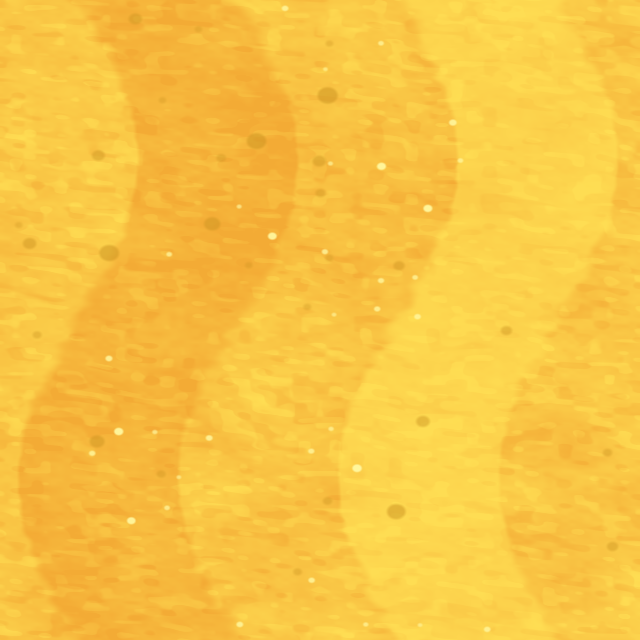
This background is drawn by a Shadertoy shader. Its source:

```glsl
// Golden sand: four repeating wavy bands run up the canvas, each with its own tone.
// Streaked value noise and small flakes weather the tone; hashed grid cells scatter
// dark grains and pale sparkles over it. Lengths are fractions of the canvas height.

#define BAND_WIDTH 0.25
#define WAVE_AMPLITUDE 0.093
#define FIRST_EDGE 0.122
#define BEND_SOFTNESS 0.004
#define SLOPE_SOFTNESS 0.014
#define GRAIN_CELLS 11.0
#define GRAIN_DENSITY 0.36
#define SPARKLE_CELLS 13.0
#define SPARKLE_DENSITY 0.42
#define STREAK_STRENGTH 0.50
#define FLAKE_STRENGTH 0.24
#define PATCH_STRENGTH 0.58

const float TAU = 6.28319;
const vec3 AMBER = vec3(0.956, 0.678, 0.212);
const vec3 LEMON = vec3(0.994, 0.850, 0.314);
const vec3 GRAIN_COLOUR = vec3(0.80, 0.58, 0.13);
const vec3 SPARKLE_COLOUR = vec3(1.0, 0.97, 0.62);

// Integer hash: two values in 0..1 per lattice point
vec2 hash2(vec2 cell, uint seed) {
    uvec2 v = uvec2(ivec2(cell)) + uvec2(seed, seed * 7u + 3u);
    v = v * 1664525u + 12345u;
    v.x += v.y * 1664525u;
    v.y += v.x * 1664525u;
    v ^= v >> 16u;
    v.x += v.y * 1664525u;
    v.y += v.x * 1664525u;
    v ^= v >> 16u;
    return vec2(v & 65535u) / 65535.0;
}

float noise(vec2 p, uint seed) {
    vec2 i = floor(p), f = fract(p);
    f = f * f * (3.0 - 2.0 * f);
    float low = mix(hash2(i, seed).x, hash2(i + vec2(1, 0), seed).x, f.x);
    float high = mix(hash2(i + vec2(0, 1), seed).x, hash2(i + vec2(1, 1), seed).x, f.x);
    return mix(low, high, f.y);
}

// Tone of one band: 0 is amber, 1 is lemon
float toneOf(float index) {
    float k = mod(index, 4.0);
    return k < 0.5 ? 0.10 : k < 1.5 ? 0.52 : k < 2.5 ? 0.94 : 0.61;
}

// Tone at a point, blended across the nearest wavy edge
float bandTone(vec2 p, float softness) {
    float wave = FIRST_EDGE - WAVE_AMPLITUDE * sin(TAU * p.y);
    float u = (p.x - wave) / BAND_WIDTH;
    float edge = floor(u + 0.5);
    float s = softness / BAND_WIDTH;
    return mix(toneOf(edge - 1.0), toneOf(edge), smoothstep(-s, s, u - edge));
}

// Horizontal brush streaks at three scales, centred on zero
float streaks(vec2 p) {
    float n = 0.36 * noise(p * vec2(15, 36), 11u);
    n += 0.36 * noise(p * vec2(36, 85), 12u);
    n += 0.28 * noise(p * vec2(85, 170), 13u);
    return n - 0.5;
}

// Small bright and dark flakes with firm outlines
float flakes(vec2 p) {
    float bright = smoothstep(0.62, 0.78, noise(p * vec2(42, 105), 14u));
    float dark = smoothstep(0.64, 0.82, noise(p * vec2(34, 90), 15u));
    return bright - dark;
}

// Broad soft blotches, centred on zero
float patches(vec2 p) {
    return 0.55 * noise(p * vec2(4, 5), 21u) + 0.45 * noise(p * vec2(9, 13), 22u) - 0.5;
}

// Chance that a grain or sparkle exists at a given place
float grainChance(vec2 p) {
    return GRAIN_DENSITY * (1.15 - bandTone(p, BEND_SOFTNESS));
}

float sparkleChance(vec2 p) {
    float centre = 0.46 - 0.10 * sin(TAU * p.y);
    return SPARKLE_DENSITY * (1.0 - smoothstep(0.14, 0.36, abs(p.x - centre)));
}

// Coverage of scattered dots, one candidate per jittered cell
float scatter(vec2 p, float cells, vec2 radii, bool sparkle, float soft) {
    uint seed = sparkle ? 71u : 43u;
    vec2 home = floor(p * cells);
    float cover = 0.0;
    for (int j = -1; j <= 1; j++)
    for (int i = -1; i <= 1; i++) {
        vec2 cell = home + vec2(i, j);
        vec2 pick = hash2(cell, seed + 1u);
        vec2 centre = (cell + 0.1 + 0.8 * hash2(cell, seed)) / cells;
        float chance = sparkle ? sparkleChance(centre) : grainChance(centre);
        float radius = mix(radii.x, radii.y, pick.y * pick.y);
        vec2 d = (p - centre) * vec2(0.88, 1.08);
        float blob = 1.0 - smoothstep(-soft, soft, length(d) - radius);
        cover = max(cover, blob * step(pick.x, chance) * (0.55 + 0.45 * pick.y));
    }
    return cover;
}

void mainImage(out vec4 fragColor, in vec2 fragCoord) {
    float pixel = 1.0 / iResolution.y;
    vec2 p = fragCoord * pixel;

    // Bands: crisp at the bends, ragged and faded along the slopes
    float slope = pow(cos(TAU * p.y), 2.0);
    float softness = max(mix(BEND_SOFTNESS, SLOPE_SOFTNESS, slope), pixel);
    float ragged = (0.004 + 0.022 * slope) * (noise(p * vec2(22, 65), 31u) - 0.5);
    float tone = bandTone(p + vec2(ragged, 0), softness);

    // Weathering, calmer on the brightest band
    vec2 q = p + vec2(0, 0.08 * p.x + 0.012 * noise(p * 9.0, 5u));
    float calm = 1.0 - 0.4 * smoothstep(0.65, 0.95, tone);
    float wear = STREAK_STRENGTH * streaks(q) + FLAKE_STRENGTH * flakes(q);
    tone += calm * (wear + PATCH_STRENGTH * patches(p));
    vec3 colour = mix(AMBER, LEMON, clamp(tone, -0.05, 1.1));

    // Scattered grains and sparkles
    float grain = scatter(p, GRAIN_CELLS, vec2(0.005, 0.015), false, max(0.003, pixel));
    float sparkle = scatter(p, SPARKLE_CELLS, vec2(0.003, 0.007), true, max(0.002, pixel));
    colour = mix(colour, GRAIN_COLOUR, 0.55 * grain);
    colour = mix(colour, SPARKLE_COLOUR, sparkle);
    fragColor = vec4(colour, 1.0);
}
```
